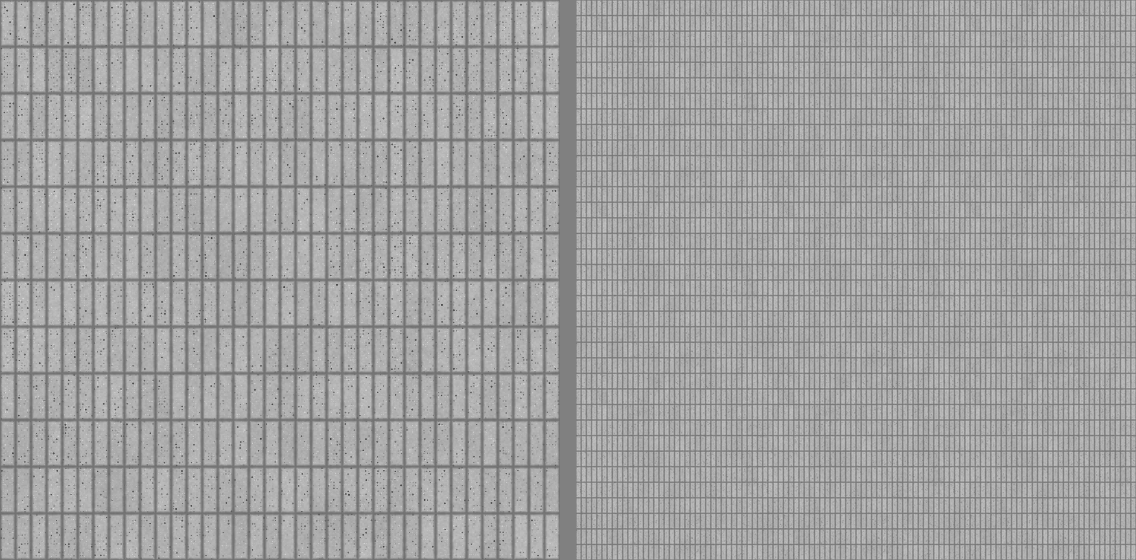
Left: one tile. Right: repeated 3 by 3.
Write a WebGL 1 fragment shader that draws this texture.

```glsl
precision highp float;
// Stack-bonded upright concrete tiles with soft dark joints, pale flecks and pits.
uniform vec2 u_resolution;

const vec2 TILES = vec2(36.0, 12.0);      // repeats across and down
const vec3 TILE_COLOR = vec3(0.697);
const vec3 JOINT_COLOR = vec3(0.455);
const float JOINT_FADE = 0.0056;          // joint centre to clean tile face
const float CORNER_RADIUS = 0.0035;
const float EDGE_WOBBLE = 0.0009;
const float TILE_VARIATION = 0.035;
const float CLOUD_VARIATION = 0.045;
const float GRAIN = 0.075;
const float FLECK_CELLS = 256.0;
const float FLECK_CHANCE = 0.28;
const float FLECK_STRENGTH = 0.13;
const float PIT_CELLS = 192.0;
const float PIT_CHANCE = 0.32;
const float PIT_STRENGTH = 0.60;

float hash(vec2 p) {
  return fract(sin(dot(p, vec2(12.9898, 78.233))) * 43758.5453);
}

// Value noise that wraps after a whole number of cells.
float wrapNoise(vec2 uv, vec2 cells, float seed) {
  vec2 p = uv * cells;
  vec2 id = floor(p);
  vec2 f = fract(p);
  f = f * f * (3.0 - 2.0 * f);
  vec2 a = mod(id, cells) + seed;
  vec2 b = mod(id + 1.0, cells) + seed;
  return mix(mix(hash(a), hash(vec2(b.x, a.y)), f.x),
             mix(hash(vec2(a.x, b.y)), hash(b), f.x), f.y);
}

// One randomly placed dot per chosen cell; most dots are faint, a few strong.
float specks(vec2 uv, float cells, float chance, float seed) {
  vec2 p = uv * cells;
  vec2 id = mod(floor(p), cells) + seed;
  vec2 center = 0.35 + 0.3 * vec2(hash(id + 3.1), hash(id + 7.7));
  float radius = mix(0.16, 0.34, hash(id + 11.3));
  float soft = 0.5 * cells / min(u_resolution.x, u_resolution.y);
  float dotMask = 1.0 - smoothstep(radius - soft, radius + soft,
                                   length(fract(p) - center));
  float strength = hash(id + 17.9);
  return dotMask * step(hash(id), chance) * mix(0.2, 1.0, strength * strength * strength);
}

// Distance inward from the rounded border of a tile cell.
float tileDepth(vec2 cellPos) {
  vec2 q = abs(cellPos - 0.5) / TILES - 0.5 / TILES + CORNER_RADIUS;
  return CORNER_RADIUS - length(max(q, 0.0)) - min(max(q.x, q.y), 0.0);
}

void main() {
  vec2 uv = gl_FragCoord.xy / u_resolution;
  vec2 tileId = mod(floor(uv * TILES), TILES);

  // Tile face: its own shade, broad clouds and fine grain
  float clouds = wrapNoise(uv, vec2(14.0), 5.0) * 0.6
               + wrapNoise(uv, vec2(72.0), 23.0) * 0.4;
  float grain = wrapNoise(uv, vec2(384.0), 41.0) * 0.65
              + wrapNoise(uv, vec2(180.0), 67.0) * 0.35;
  float shade = (hash(tileId + 0.37) - 0.5) * TILE_VARIATION
              + (clouds - 0.5) * CLOUD_VARIATION
              + (grain - 0.5) * GRAIN;

  // Soft, slightly uneven joints
  float wobble = (wrapNoise(uv, vec2(144.0), 89.0) - 0.5) * EDGE_WOBBLE;
  float face = smoothstep(0.0, JOINT_FADE, tileDepth(fract(uv * TILES)) + wobble);
  vec3 color = mix(JOINT_COLOR, TILE_COLOR, face) + shade * mix(0.4, 1.0, face);

  // Pale aggregate and dark pits, their density changing from tile to tile
  float wear = mix(hash(tileId + 0.71), wrapNoise(uv, vec2(9.0), 113.0), 0.5);
  color += specks(uv, FLECK_CELLS, FLECK_CHANCE, 131.0) * FLECK_STRENGTH * face;
  float pits = specks(uv, PIT_CELLS, PIT_CHANCE * mix(0.2, 1.3, wear), 157.0);
  color *= 1.0 - pits * PIT_STRENGTH * mix(0.3, 1.0, face);

  gl_FragColor = vec4(clamp(color, 0.0, 1.0), 1.0);
}
```
